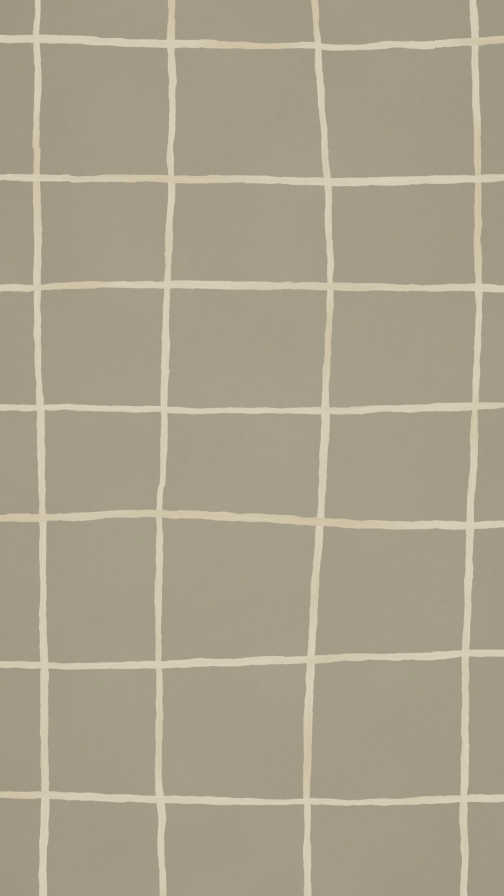
This pattern is drawn by a WebGL 1 fragment shader. Its source:

```glsl
precision highp float;
// Hand-painted cream grid of 4 columns and 7 rows on a muted olive-grey ground.

uniform vec2 u_resolution;

#define GROUND vec3(0.638, 0.608, 0.528)
#define CREAM vec3(0.838, 0.808, 0.720)
#define TAN vec3(0.815, 0.765, 0.655)
#define HALF_WIDTH 0.0070
#define EDGE_WEAR 0.0026
#define WOBBLE 0.0045
#define STEP_SIZE 0.0022
#define ASPECT 1.7778

float hash(vec2 p) {
  return fract(sin(dot(p, vec2(127.1, 311.7))) * 4375.85);
}

float noise(vec2 p) {
  vec2 cell = floor(p);
  vec2 f = fract(p);
  f = f * f * (3.0 - 2.0 * f);
  float low = mix(hash(cell), hash(cell + vec2(1.0, 0.0)), f.x);
  float high = mix(hash(cell + vec2(0.0, 1.0)), hash(cell + 1.0), f.x);
  return mix(low, high, f.y);
}

// Centre of a line; its shape holds start, end, bow and sway.
float lineCentre(vec4 shape, float t) {
  return mix(shape.x, shape.y, t)
       + shape.z * sin(3.14159 * t)
       + shape.w * sin(6.28318 * t);
}

// Paints one ragged brush stroke over the colour below it.
vec3 paintStroke(vec3 below, vec4 shape, float along, float across,
                 float span, float seed, float pixel) {
  // Slow wobble plus the small offset where the brush was set down again
  float restart = hash(vec2(floor(along * 4.3 + seed * 0.37), seed)) - 0.5;
  float centre = lineCentre(shape, along / span)
               + WOBBLE * (noise(vec2(along * 13.0, seed)) - 0.5)
               + STEP_SIZE * restart;
  float offset = across - centre;

  // Each side of the stroke wears on its own
  float side = offset > 0.0 ? 0.5 : 0.0;
  float wear = noise(vec2(along * 38.0, seed + side * 40.0))
             + 0.5 * noise(vec2(along * 110.0, seed + 70.0 + side * 40.0)) - 0.75;
  float pressure = 0.0022 * (noise(vec2(along * 7.0, seed + 150.0)) - 0.5);
  float halfWidth = HALF_WIDTH + pressure + EDGE_WEAR * wear;
  float cover = 1.0 - smoothstep(-0.8 * pixel, 0.8 * pixel, abs(offset) - halfWidth);

  // Warm thin patches and fine bristle streaks
  float warmth = smoothstep(0.45, 0.85, noise(vec2(along * 6.0, seed + 220.0)));
  float bristle = noise(vec2(along * 25.0, offset * 420.0 + seed * 9.0)) - 0.5;
  vec3 paint = mix(CREAM, TAN, warmth) + 0.03 * bristle;
  return mix(below, paint, cover * 0.97);
}

void main() {
  // Canvas widths, measured from the upper left
  vec2 p = vec2(gl_FragCoord.x, u_resolution.y - gl_FragCoord.y) / u_resolution.x;
  float pixel = 1.0 / u_resolution.x;

  // Ground with soft shading and faint mottling
  vec2 fromCentre = p / vec2(1.0, ASPECT) - 0.5;
  vec3 colour = GROUND + 0.012 - 0.055 * dot(fromCentre, fromCentre);
  colour += 0.012 * (noise(p * 9.0) - 0.5) + 0.010 * (noise(p * 140.0) - 0.5);

  // One line per matrix column: start, end, bow, sway
  mat4 columns = mat4(0.076, 0.086, 0.000, -0.005,
                      0.340, 0.324, -0.009, 0.007,
                      0.623, 0.611, 0.025, 0.015,
                      0.940, 0.921, 0.009, 0.009);
  mat4 upperRows = mat4(0.076, 0.079, 0.013, -0.003,
                        0.354, 0.354, 0.003, -0.003,
                        0.574, 0.572, -0.007, -0.003,
                        0.808, 0.801, 0.011, -0.002);
  // The last of these lies outside the canvas
  mat4 lowerRows = mat4(1.030, 1.042, -0.008, -0.007,
                        1.319, 1.296, 0.006, 0.003,
                        1.576, 1.583, 0.011, -0.002,
                        -1.0, -1.0, 0.0, 0.0);

  for (int i = 0; i < 4; i++) {
    float seed = float(i) * 3.0 + 2.0;
    colour = paintStroke(colour, columns[i], p.y, p.x, ASPECT, seed, pixel);
  }
  for (int i = 0; i < 4; i++) {
    float seed = float(i) * 3.0 + 17.0;
    colour = paintStroke(colour, upperRows[i], p.x, p.y, 1.0, seed, pixel);
    colour = paintStroke(colour, lowerRows[i], p.x, p.y, 1.0, seed + 14.0, pixel);
  }

  gl_FragColor = vec4(colour, 1.0);
}
```
